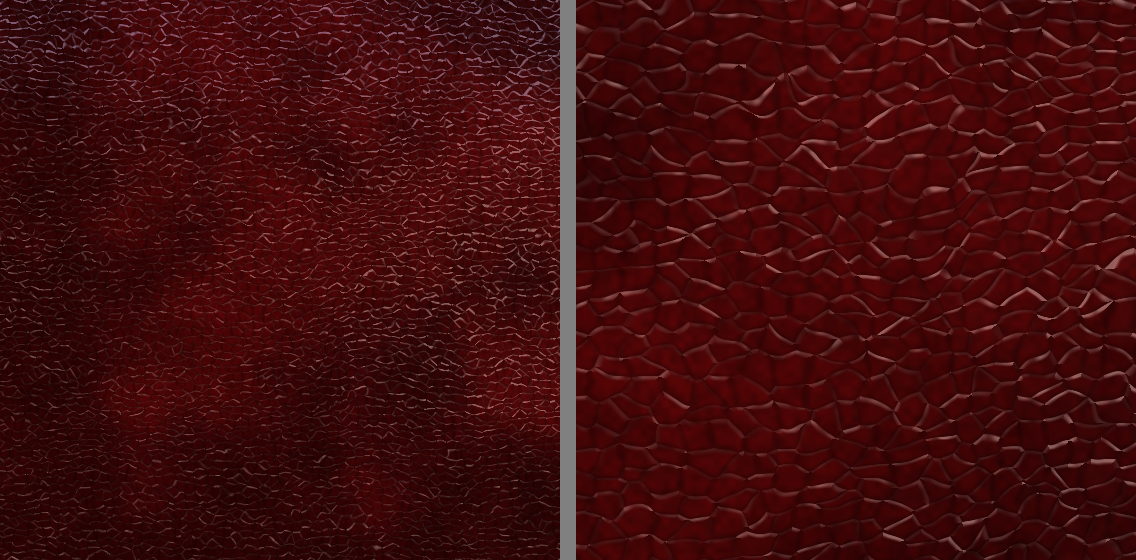
Left, the full canvas; right, a detail of the centre.
Write a WebGL 2 fragment shader that draws this texture.

```glsl
#version 300 es
precision highp float;
// Dark red glazed leather: flattened Voronoi grains lit along their upper rims,
// over a cloudy dye made of layered value noise. A broad sheen mask makes the
// glints dense towards the top and the right, and sparse at the bottom.
uniform vec2 u_resolution;
out vec4 fragColor;

float hash(vec2 p) {
  return fract(sin(dot(p, vec2(127.1, 311.7))) * 43758.5453);
}

vec2 hash2(vec2 p) {
  return vec2(hash(p), hash(p + 57.3));
}

float noise(vec2 p) {
  vec2 i = floor(p), f = fract(p);
  f = f * f * (3.0 - 2.0 * f);
  return mix(mix(hash(i), hash(i + vec2(1, 0)), f.x),
             mix(hash(i + vec2(0, 1)), hash(i + vec2(1, 1)), f.x), f.y);
}

float fbm(vec2 p) {
  float sum = 0.0, gain = 0.5;
  for (int i = 0; i < 5; i++) {
    sum += gain * noise(p);
    p = mat2(1.6, 1.2, -1.2, 1.6) * p + 7.3;
    gain *= 0.5;
  }
  return sum;
}

vec2 grainCentre(vec2 cell) {
  return cell + 0.5 + 0.85 * (hash2(cell) - 0.5);
}

// Returns distance to the nearest seam, its outward normal and a seam hash.
vec4 grainSeam(vec2 p) {
  vec2 base = floor(p), nearCell = base, toNear = vec2(9.0);
  for (int y = -1; y <= 1; y++)
    for (int x = -1; x <= 1; x++) {
      vec2 cell = base + vec2(x, y);
      vec2 r = grainCentre(cell) - p;
      if (dot(r, r) < dot(toNear, toNear)) {
        toNear = r;
        nearCell = cell;
      }
    }
  vec4 seam = vec4(9.0, 0.0, 1.0, 0.0);
  for (int y = -2; y <= 2; y++)
    for (int x = -2; x <= 2; x++) {
      vec2 cell = base + vec2(x, y);
      vec2 r = grainCentre(cell) - p;
      vec2 across = r - toNear;
      if (dot(across, across) < 0.0001) continue;
      vec2 normal = normalize(across);
      float d = dot(0.5 * (r + toNear), normal);
      if (d < seam.x) seam = vec4(d, normal, hash(cell + nearCell));
    }
  return seam;
}

void main() {
  vec2 uv = gl_FragCoord.xy / u_resolution;
  float pixel = 66.0 / u_resolution.y;

  // Grains, gently bent so that their rows wander
  vec2 bend = vec2(fbm(uv * 6.0), fbm(uv * 6.0 + 31.0)) - 0.5;
  vec2 ripple = vec2(noise(uv * 70.0), noise(uv * 70.0 + 19.0)) - 0.5;
  vec2 p = (uv + 0.05 * bend + 0.006 * ripple) * vec2(60.0, 76.0);
  vec4 seam = grainSeam(p);

  // Light catches the rim just below each upward facing seam
  float depth = seam.x * sign(seam.z);
  float rim = smoothstep(-pixel, 0.3 * pixel, depth)
            * (1.0 - smoothstep(0.03, 0.2 + 0.3 * pixel, depth));
  rim *= smoothstep(0.1, 0.8, abs(seam.z));
  float crease = 1.0 - smoothstep(0.0, 0.25, seam.x);

  // Broad sheen, cut off in the lower right
  float sheen = 0.4 + 0.4 * smoothstep(0.2, 0.95, uv.y + 0.3 * (uv.x - 0.5));
  sheen += 0.25 * smoothstep(0.4, 0.8, uv.x) * smoothstep(0.22, 0.3, uv.y + 0.1 * bend.y);
  sheen *= 0.6 + 0.8 * fbm(uv * 4.0 + 11.0);
  float corner = 1.0 - smoothstep(0.0, 0.13, length(uv - vec2(0.0, 0.92)));
  sheen += 0.4 * corner;

  // Dye clouds with a fine mottling
  float cloud = smoothstep(0.25, 0.78, fbm(uv * 4.5 + 3.7));
  cloud = mix(cloud, fbm(uv * 17.0), 0.3);
  vec3 colour = mix(vec3(0.14, 0.003, 0.006), vec3(0.33, 0.018, 0.022), cloud);
  colour *= 0.86 + 0.28 * noise(uv * 230.0);
  colour *= 1.0 - 0.22 * crease;
  colour *= 1.0 - 0.25 * smoothstep(0.6, 1.0, uv.x) * (1.0 - smoothstep(0.15, 0.28, uv.y));

  // Glints broken up by grit, plus a faint gloss on the grains
  float grit = 0.35 + 1.3 * noise(uv * 190.0 + 5.0);
  float glint = rim * mix(0.3, 1.7, seam.w * seam.w) * grit * sheen * 1.5;
  float gloss = 0.1 * sheen * sheen * noise(uv * 150.0 + 43.0);
  vec3 light = mix(vec3(0.25, 0.24, 0.23), vec3(0.22, 0.23, 0.29), smoothstep(0.6, 1.0, uv.y));
  colour += light * min(glint + gloss, 1.5);

  fragColor = vec4(colour, 1.0);
}
```
